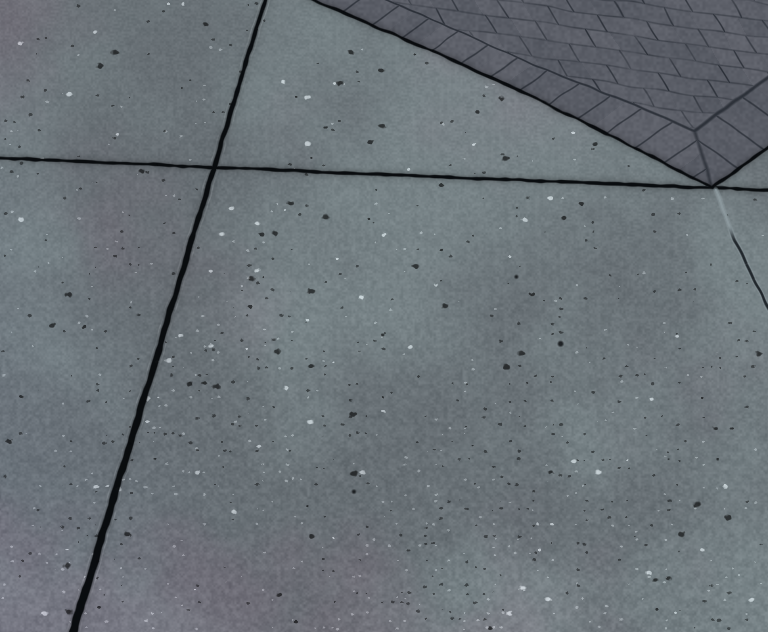
This texture is drawn by a WebGL 2 fragment shader. Its source:

```glsl
#version 300 es
precision highp float;
uniform vec2 u_resolution;
out vec4 fragColor;

float hash(vec2 p) {
  return fract(sin(dot(p, vec2(127.1, 311.7))) * 43758.5453);
}

float noise(vec2 p) {
  vec2 i = floor(p), f = fract(p);
  f = f * f * (3.0 - 2.0 * f);
  return mix(mix(hash(i), hash(i + vec2(1, 0)), f.x),
             mix(hash(i + vec2(0, 1)), hash(i + vec2(1, 1)), f.x), f.y);
}

float fbm(vec2 p) {
  float sum = 0.0, amp = 0.5;
  for (int i = 0; i < 5; i++) {
    sum += amp * noise(p);
    p = mat2(1.6, 1.2, -1.2, 1.6) * p + 7.3;
    amp *= 0.5;
  }
  return sum;
}

float segment(vec2 p, vec2 a, vec2 b) {
  vec2 ab = b - a;
  return length(p - a - ab * clamp(dot(p - a, ab) / dot(ab, ab), 0.0, 1.0));
}

// Coordinates along and to the left of the line from a to b
vec2 lineFrame(vec2 p, vec2 a, vec2 b) {
  vec2 dir = normalize(b - a);
  return vec2(dot(p - a, dir), dot(p - a, vec2(-dir.y, dir.x)));
}

float stroke(float dist, float halfWidth) {
  float aa = 0.9 / u_resolution.y;
  return 1.0 - smoothstep(halfWidth - aa, halfWidth + aa, dist);
}

// Distance to the nearest repeat of a joint
float repeatDist(float x, float spacing) {
  return abs(fract(x / spacing + 0.5) - 0.5) * spacing;
}

// Sparse irregular spots, one candidate per cell
float specks(vec2 p, float scale, float density, float seed) {
  vec2 id = floor(p * scale), f = fract(p * scale);
  vec2 center = 0.3 + 0.4 * vec2(hash(id + seed), hash(id + seed + 17.0));
  float radius = mix(0.1, 0.28, hash(id + seed + 31.0));
  float d = length((f - center) * vec2(0.85, 1.15)) + 0.16 * (noise(p * scale * 6.0) - 0.5);
  return step(hash(id + seed + 53.0), density) * (1.0 - smoothstep(radius * 0.4, radius, d));
}

vec3 concrete(vec2 p) {
  float mottle = fbm(p * 4.0 + 3.0);
  float tint = fbm(p * 3.2 + 21.0);
  vec3 col = mix(vec3(0.405, 0.435, 0.455), vec3(0.465, 0.51, 0.525), smoothstep(0.25, 0.68, mottle));
  col += vec3(0.022, -0.012, 0.002) * smoothstep(0.42, 0.7, tint);
  col += vec3(0.01, 0.012, 0.025) * smoothstep(0.6, 0.0, p.x + 0.5 * p.y);
  // Fine grain, coarser toward the viewer
  float near = 1.0 - p.y;
  col += (noise(p * 170.0) - 0.5) * mix(0.025, 0.065, near);
  col += (noise(p * 330.0) - 0.5) * 0.045;
  // Pits and bright aggregate
  float patches = smoothstep(0.35, 0.65, noise(p * 7.0 + 4.0));
  col *= 1.0 - 0.45 * specks(p, 75.0, 0.02 + 0.13 * near * patches, 2.0);
  col *= 1.0 - 0.6 * specks(p, 42.0, 0.025, 9.0);
  col += 0.17 * specks(p, 85.0, 0.01 + 0.09 * near * near, 5.0);
  col += 0.3 * specks(p, 50.0, 0.008, 14.0);
  // Largest chips
  float chip = min(length(p - vec2(0.887, 0.456)), length(p - vec2(0.817, 0.562)) + 0.0015);
  chip = min(chip, length(p - vec2(0.56, 0.222)) + 0.0012);
  return mix(col, vec3(0.06, 0.07, 0.08), 0.85 * (1.0 - smoothstep(0.002, 0.0065, chip)));
}

vec3 pavers(vec2 p, vec2 left, vec2 right) {
  float leftBand = left.y / mix(0.046, 0.068, smoothstep(0.3, 0.68, left.x));
  float rightBand = right.y / 0.09;
  float border = min(leftBand, rightBand);
  float joint, shade;
  if (border < 1.0) {
    // Soldier course following both edges
    float along = leftBand < rightBand ? left.x - 0.56 * left.y : right.x + 0.33 * right.y;
    joint = 0.65 * stroke(repeatDist(along, 0.051), 0.0014);
    joint = max(joint, 0.6 * stroke(abs(leftBand - rightBand) * 0.04, 0.0014));
    shade = hash(vec2(floor(along / 0.051 + 0.5), step(leftBand, rightBand)));
  } else {
    // Running bond field
    vec2 q = p + 0.006 * vec2(noise(p * 22.0), noise(p * 22.0 + 9.0));
    float rowCoord = (q.y + 0.14 * q.x) / 0.0265;
    float row = floor(rowCoord);
    float u = q.x + 0.6 * q.y + 0.036 * mod(row, 2.0) + 0.012 * hash(vec2(row, 3.0));
    float worn = 0.35 + 0.65 * noise(p * 35.0);
    joint = 0.5 * worn * stroke(repeatDist(rowCoord, 1.0) * 0.0265, 0.0012);
    joint = max(joint, 0.85 * worn * stroke(repeatDist(u, 0.072), 0.0014));
    shade = hash(vec2(floor(u / 0.072 + 0.5), row));
  }
  joint = max(joint, 0.75 * stroke(abs(border - 1.0) * 0.06, 0.0017));
  vec3 col = mix(vec3(0.325, 0.34, 0.375), vec3(0.385, 0.395, 0.43), 0.55 * shade + 0.45 * fbm(p * 14.0));
  col += (noise(p * 220.0) - 0.5) * 0.05;
  return mix(col, vec3(0.12, 0.14, 0.17), joint);
}

void main() {
  vec2 p = gl_FragCoord.xy / u_resolution.y;
  vec2 corner = vec2(1.127, 0.7025);
  vec2 w = p + 0.0022 * (vec2(noise(p * 45.0), noise(p * 45.0 + 30.0)) - 0.5);
  vec2 left = lineFrame(w, vec2(0.495, 1.0), corner);
  left.y -= 0.009 * sin(3.14159 * clamp(left.x / 0.698, 0.0, 1.0));
  vec2 right = lineFrame(w, corner, vec2(1.215, 0.766));
  float inside = min(left.y, right.y);
  float aa = 1.0 / u_resolution.y;
  vec3 col = mix(concrete(p), pavers(p, left, right), smoothstep(-aa, aa, inside));

  // Expansion joints with a soft worn shoulder
  float rough = 0.0016 * (noise(p * 90.0) - 0.5);
  float vertical = segment(w, vec2(0.419, 1.0), vec2(0.1155, 0.0)) - mix(0.0062, 0.0028, p.y) + rough;
  float horizontal = min(segment(w, vec2(0.0, 0.75), vec2(0.337, 0.735)),
                         segment(w, vec2(0.337, 0.735), corner));
  horizontal = min(horizontal, segment(w, corner, vec2(1.22, 0.699))) - 0.0024 + rough;
  float edge = abs(inside) - 0.0022 + rough;
  float joints = min(min(vertical, horizontal), edge);
  col *= 1.0 - 0.22 * exp(-max(joints, 0.0) * 230.0);
  col += 0.1 * stroke(abs(vertical - 0.0035), 0.001) * noise(p * 60.0);
  col = mix(col, vec3(0.02, 0.03, 0.04), 0.95 * stroke(joints, 0.0));

  // Filled crack that opens toward the right border
  float crack = min(segment(w, vec2(1.133, 0.699), vec2(1.163, 0.62)),
                    segment(w, vec2(1.163, 0.62), vec2(1.218, 0.507)));
  vec3 crackColor = mix(vec3(0.07, 0.09, 0.11), vec3(0.56, 0.61, 0.63), smoothstep(0.615, 0.645, p.y));
  col = mix(col, vec3(0.55, 0.6, 0.62), 0.5 * stroke(abs(crack - 0.003), 0.001));
  col = mix(col, crackColor, 0.85 * stroke(crack, 0.0021));
  fragColor = vec4(col, 1.0);
}
```
